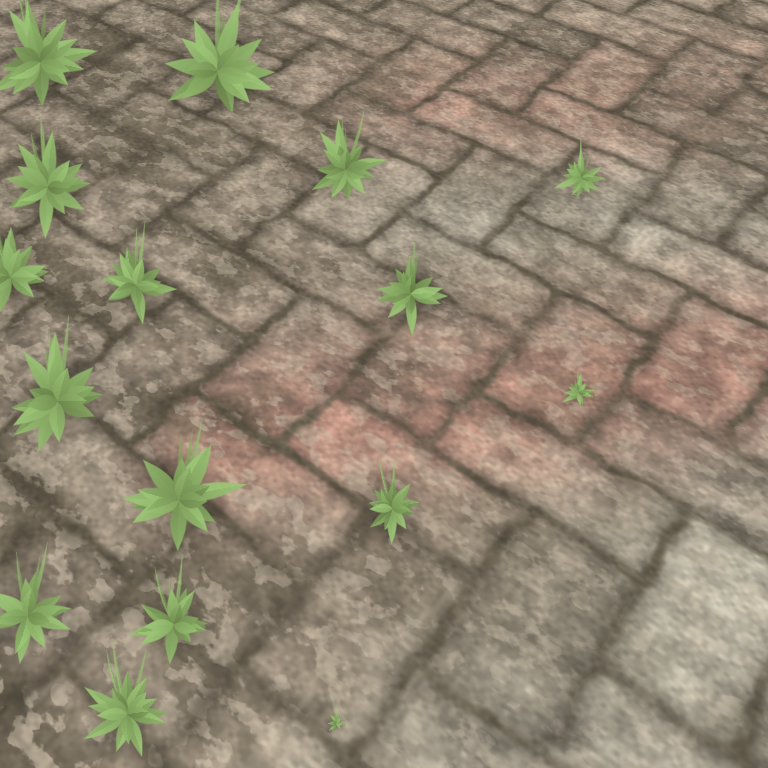
Reproduce this texture procedurally as a Shadertoy shader.

```glsl
// Weathered herringbone brick paving seen at a slant, with weeds in the joints.
// A perspective map turns the canvas into brick units; a diagonal cell rule lays
// the 2:1 bricks, noise adds grime and lichen, and tapered blades form the weeds.

const float HORIZON = 0.8;                  // horizon height above the top edge
const vec2 ANCHOR = vec2(0.1298, 0.683);    // ground position of one brick corner
const vec2 AXIS_A = vec2(0.0891, -0.0409);  // one brick width, down to the right
const vec2 AXIS_B = vec2(-0.0521, -0.0413); // one brick width, down to the left
const float JOINT = 0.045;                  // half joint width, in brick widths
const float ROUNDING = 0.08;
const int WEEDS = 19;
const int BLADES = 19;
const int STALKS = 3;                       // thin upright blades drawn first

const vec3 STONE = vec3(0.61, 0.56, 0.49);
const vec3 CLAY = vec3(0.67, 0.52, 0.46);
const vec3 GREY = vec3(0.65, 0.63, 0.57);
const vec3 SOIL = vec3(0.37, 0.34, 0.28);
const vec3 LICHEN = vec3(0.75, 0.70, 0.62);
const vec3 LEAF_DARK = vec3(0.37, 0.46, 0.25);
const vec3 LEAF_LIGHT = vec3(0.61, 0.77, 0.46);

float hash(vec2 p) {
    vec3 q = fract(p.xyx * 0.1031);
    q += dot(q, q.yzx + 33.33);
    return fract((q.x + q.y) * q.z);
}

float noise(vec2 p) {
    vec2 i = floor(p), f = fract(p);
    f = f * f * (3.0 - 2.0 * f);
    return mix(mix(hash(i), hash(i + vec2(1, 0)), f.x),
               mix(hash(i + vec2(0, 1)), hash(i + vec2(1, 1)), f.x), f.y);
}

float fbm(vec2 p) {
    float sum = 0.0, amp = 0.53;
    for (int i = 0; i < 4; i++) {
        sum += amp * noise(p);
        p = mat2(1.6, 1.2, -1.2, 1.6) * p + 7.3;
        amp *= 0.5;
    }
    return sum;
}

// Signed distance to the brick containing p; id receives its centre.
float herringbone(vec2 p, out vec2 id) {
    vec2 cell = floor(p);
    float k = mod(cell.x + cell.y, 4.0);
    bool upright = k < 2.0;
    vec2 size = upright ? vec2(1, 2) : vec2(2, 1);
    vec2 start = cell - (upright ? vec2(0, k) : vec2(k - 2.0, 0));
    id = start + 0.5 * size;
    vec2 q = abs(p - id) - 0.5 * size + JOINT + ROUNDING;
    return length(max(q, 0.0)) + min(max(q.x, q.y), 0.0) - ROUNDING;
}

vec3 paving(vec2 uv) {
    float w = 1.0 - uv.y + HORIZON;
    vec2 ground = vec2(uv.x - 0.5, 1.0) / w;
    vec2 p = inverse(mat2(AXIS_A, AXIS_B)) * (ground - ANCHOR);
    vec2 wobble = vec2(fbm(p * 3.0), fbm(p * 3.0 + 40.0)) - 0.5;
    vec2 id;
    float d = herringbone(p + 0.16 * wobble, id);
    float tone = hash(id * 2.0 + 5.0);
    float stain = fbm(p * 1.3 + 11.0), blotch = fbm(p * 4.5 + 3.0);
    float grain = noise(p * 24.0);

    // Red clay lies in two bands, grey stone at the lower right and upper middle.
    float red = exp(-pow((uv.y - 0.40 - 0.12 * uv.x) / 0.11, 2.0)) * smoothstep(0.12, 0.3, uv.x)
              + 0.7 * exp(-pow((uv.y - 0.87) / 0.08, 2.0)) * smoothstep(0.3, 0.6, uv.x);
    float grey = smoothstep(0.1, 0.5, uv.x - uv.y - 0.1)
               + exp(-pow((uv.y - 0.73) / 0.08, 2.0)) * smoothstep(0.35, 0.6, uv.x);
    vec3 col = mix(STONE, GREY, clamp(grey, 0.0, 1.0) * (0.5 + 0.5 * tone));
    col = mix(col, CLAY, clamp(red, 0.0, 1.0) * smoothstep(0.05, 0.5, tone + 0.3 * blotch));
    col *= 0.93 + 0.2 * (tone - 0.5) + 0.55 * (blotch - 0.45);

    // Grime gathers on the left; pale lichen flakes grow over it.
    float shade = 1.0 - smoothstep(0.1, 0.75, uv.x);
    col = mix(col, SOIL, (0.3 + 0.4 * shade) * smoothstep(0.4, 0.68, stain));
    float flakes = smoothstep(0.52, 0.62, fbm(p * vec2(6.0, 7.0) + 20.0));
    col = mix(col, LICHEN, flakes * (0.35 + 0.3 * shade * (1.0 - uv.y)));

    // Joints are partly buried in soil, with a worn rim around each brick.
    float buried = mix(0.45, 0.95, smoothstep(0.3, 0.65, fbm(p * 1.7 + 60.0)));
    col *= 1.0 - 0.16 * smoothstep(-0.17, 0.0, d);
    col = mix(col, SOIL * (0.75 + 0.4 * blotch), buried * smoothstep(-0.035, 0.035, d));
    return col * (0.9 + 0.2 * grain) * 1.04;
}

// Paints one rosette of leaves, radius r, over col; p is relative to its root.
vec3 weed(vec3 col, vec2 p, float r, float seed, float px) {
    if (length(p) > 1.7 * r) return col;
    col *= 1.0 - 0.3 * exp(-dot(p, p) / (0.3 * r * r));
    for (int j = 0; j < BLADES; j++) {
        float n = float(j), h = hash(vec2(n, seed)), g = hash(vec2(seed + 9.0, n));
        bool stalk = j < STALKS;
        float angle = stalk ? 1.1 + 0.9 * h : 2.4 * n + h;
        float len = stalk ? r * (0.8 + 0.6 * g) : r * mix(1.0, 0.45, n / float(BLADES)) * (0.75 + 0.4 * g);
        vec2 dir = normalize(vec2(cos(angle), 0.75 * sin(angle) + 0.12));
        float t = dot(p, dir) / len;
        float side = dot(p, vec2(-dir.y, dir.x)) + (h - 0.5) * 0.3 * len * t * t;
        float ct = clamp(t, 0.0, 1.0);
        float width = r * (stalk ? 0.035 : 0.115) * sin(3.1416 * pow(ct, 0.8));
        float cover = smoothstep(px, -px, abs(side) - width) * step(0.0, t) * step(t, 1.0);
        float light = clamp(0.15 + 0.6 * g + 0.4 * ct + 0.25 * sign(side) * (h - 0.3), 0.0, 1.0);
        col = mix(col, mix(LEAF_DARK, LEAF_LIGHT, light), cover * (stalk ? 0.75 : 0.95));
    }
    return col;
}

void mainImage(out vec4 fragColor, in vec2 fragCoord) {
    vec2 uv = fragCoord / iResolution.xy;
    vec3 col = paving(uv);
    // An even sequence, crowded to the left, scatters the weeds.
    for (int i = 1; i <= WEEDS; i++) {
        float n = float(i), h = hash(vec2(n, 3.0));
        vec2 s = fract(0.5 + n * vec2(0.7549, 0.5698));
        vec2 root = vec2(0.04 + 0.95 * pow(s.x, 1.35) + 0.1 * (h - 0.5), s.y);
        float r = mix(0.095, 0.04, smoothstep(0.1, 0.75, root.x)) * (0.65 + 0.5 * h);
        r *= smoothstep(0.0, 0.5, root.y + 0.55 - root.x);
        if (r > 0.012) col = weed(col, uv - root, r, n, 1.0 / iResolution.y);
    }
    fragColor = vec4(clamp(col, 0.0, 1.0), 1.0);
}
```
